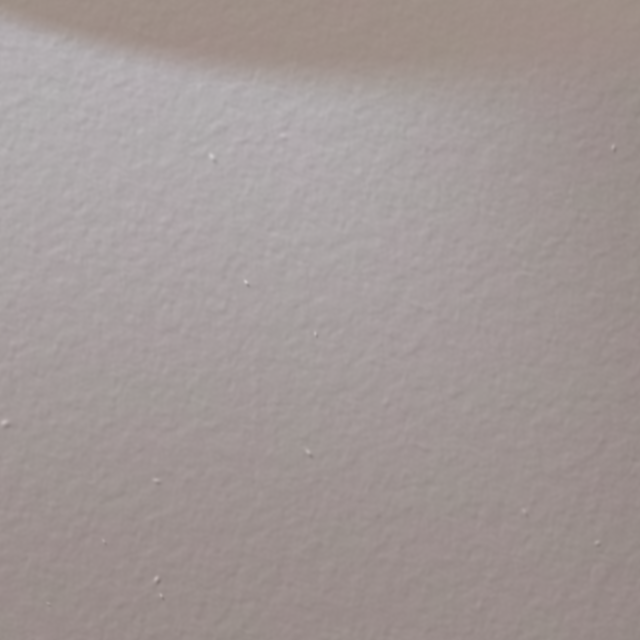
This texture is drawn by a WebGL 2 fragment shader. Its source:

```glsl
#version 300 es
precision highp float;
// Painted plaster wall: a soft cool light fades into warm grey, cut by a
// curved shadow at the top. Fine relief comes from the slope of a noise
// height field; a few raised specks are scattered by hashing.

uniform vec2 u_resolution;
out vec4 fragColor;

const vec3 WARM_GREY = vec3(0.598, 0.552, 0.540);
const vec3 COOL_LIGHT = vec3(0.700, 0.683, 0.693);
const vec3 SHADOW_TAN = vec3(0.618, 0.560, 0.532);
const vec2 TO_LIGHT = vec2(-0.55, 0.83);
const int SPECK_COUNT = 14;

float hash(vec2 p) {
  vec3 q = fract(vec3(p.xyx) * 0.1031);
  q += dot(q, q.yzx + 33.33);
  return fract((q.x + q.y) * q.z);
}

float noise(vec2 p) {
  vec2 cell = floor(p);
  vec2 f = fract(p);
  f = f * f * f * (f * (f * 6.0 - 15.0) + 10.0);
  float low = mix(hash(cell), hash(cell + vec2(1.0, 0.0)), f.x);
  float high = mix(hash(cell + vec2(0.0, 1.0)), hash(cell + 1.0), f.x);
  return mix(low, high, f.y);
}

mat2 rotation(float angle) {
  float c = cos(angle);
  float s = sin(angle);
  return mat2(c, s, -s, c);
}

// Plaster height: bent coordinates, then three rotated noise layers
float plasterHeight(vec2 p) {
  p += 0.006 * (vec2(noise(p * 34.0), noise(p * 34.0 + 71.0)) - 0.5);
  float height = 0.45 * noise(rotation(0.4) * p * 46.0 + 9.0);
  height += 0.42 * noise(rotation(1.1) * p * 88.0 + 37.0);
  height += 0.20 * noise(rotation(2.0) * p * 150.0 + 83.0);
  return height;
}

// Positive where the surface faces the light
float relief(vec2 p, float reach) {
  vec2 offset = TO_LIGHT * reach;
  return plasterHeight(p - offset) - plasterHeight(p + offset);
}

// Light pool: strongest at the upper left, fading down and to the right
float lightPool(vec2 p) {
  float rise = smoothstep(-0.05, 1.0, p.y);
  float fall = 1.0 - smoothstep(0.5, 1.15, p.x + 0.25 * (p.y - 0.5));
  return rise * fall;
}

// Shadow along the top, with a penumbra that widens to the right
float topShadow(vec2 p) {
  float edge = 0.975 - 0.33 * p.x + 0.26 * p.x * p.x;
  float blur = 0.026 + 0.075 * p.x * p.x;
  return smoothstep(edge - blur, edge + blur, p.y);
}

float softEllipse(vec2 p, vec2 radius) {
  vec2 q = p / radius;
  return exp(-dot(q, q));
}

// One raised speck: lit body with a dark side away from the light
float speck(vec2 p, float size, float angle) {
  vec2 radius = size * vec2(0.8, 1.25);
  mat2 turn = rotation(angle);
  float lit = softEllipse(turn * p, radius);
  float dark = softEllipse(turn * (p + TO_LIGHT * size * 1.7), radius);
  return lit - 0.65 * dark;
}

float scatteredSpecks(vec2 p) {
  float sum = 0.0;
  for (int i = 0; i < SPECK_COUNT; i++) {
    float id = float(i);
    vec2 center = vec2(hash(vec2(id, 3.7)), 0.88 * hash(vec2(id, 18.2)));
    float size = mix(0.0028, 0.0055, hash(vec2(id, 41.5)));
    float strength = mix(0.05, 0.17, hash(vec2(id, 57.1)));
    float angle = 3.14159 * (hash(vec2(id, 66.3)) - 0.5);
    sum += strength * speck(p - center, size, angle);
  }
  return sum;
}

void main() {
  vec2 uv = gl_FragCoord.xy / u_resolution;
  float light = lightPool(uv);
  float shadow = topShadow(uv);

  // Broad shading
  vec3 color = mix(WARM_GREY, COOL_LIGHT, light);
  color = mix(color, SHADOW_TAN, shadow);
  color -= 0.015 * smoothstep(0.8, 1.05, uv.x) * (1.0 - uv.y);

  // Faint pink and green blotches
  float tint = noise(uv * 13.0) + 0.6 * noise(uv * 29.0 + 15.0) - 0.8;
  color += 0.009 * tint * vec3(0.7, -0.7, 0.4);

  // Surface relief, flatter in the shadow
  float contrast = mix(0.062, 0.088, light) * mix(1.0, 0.45, shadow);
  color += contrast * relief(uv, 0.0032);
  color += 0.008 * (noise(uv * 210.0) - 0.5);
  color += scatteredSpecks(uv);

  fragColor = vec4(clamp(color, 0.0, 1.0), 1.0);
}
```
